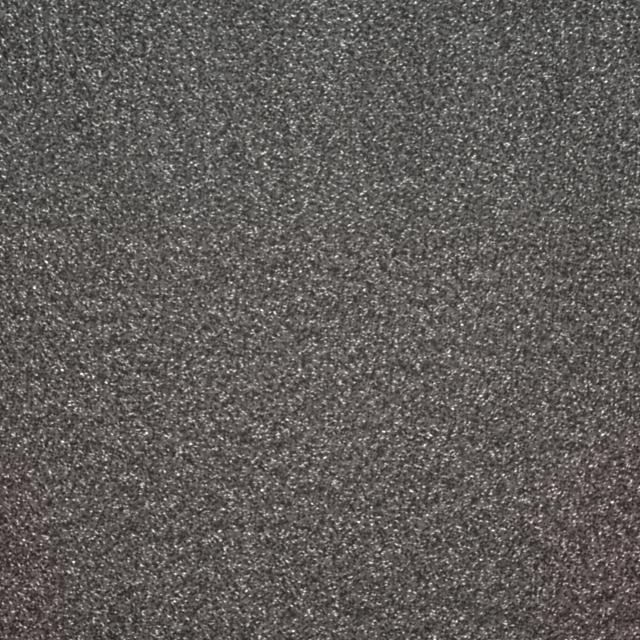
This texture is drawn by a three.js fragment shader. Its source:

```glsl
varying vec2 vUv;

const float GRAIN_CELLS = 300.0;
const float FLAKE_CELLS = 205.0;
const float MOTTLE_CELLS = 16.0;
const float GRAIN_CONTRAST = 0.27;
const float FLAKE_GLOW = 0.52;
const float FLAKE_RARITY = 3.0;
const float MOTTLE_CONTRAST = 0.02;
const vec2 FLAKE_RADII = vec2(0.50, 0.33);
const float FLAKE_TILT = 0.6;
const float TILT_SPREAD = 1.5;
const float GRAIN_ANGLE = 0.55;
const float BASE_LIGHT = 0.324;
const float VIGNETTE = 0.12;
const vec2 LIGHT_CENTRE = vec2(0.52, 0.58);
const vec3 WARM_SHADOW = vec3(0.006, -0.001, -0.007);
const vec3 COOL_TINT = vec3(0.985, 1.0, 0.99);
const vec3 WARM_TINT = vec3(1.025, 0.985, 0.97);
const vec3 PLUM_TINT = vec3(1.05, 0.95, 0.96);
const float FLAKE_HUE = 0.12;

float hash(vec2 p) {
  return fract(sin(dot(p, vec2(127.1, 311.7))) * 43758.5453);
}

mat2 rotation(float angle) {
  float c = cos(angle);
  float s = sin(angle);
  return mat2(c, -s, s, c);
}

float valueNoise(vec2 p) {
  vec2 cell = floor(p);
  vec2 f = fract(p);
  f = f * f * (3.0 - 2.0 * f);
  float low = mix(hash(cell), hash(cell + vec2(1.0, 0.0)), f.x);
  float high = mix(hash(cell + vec2(0.0, 1.0)), hash(cell + vec2(1.0)), f.x);
  return mix(low, high, f.y);
}

// Soft elongated flakes, one per cell, mostly dim and seldom bright
vec3 flakes(vec2 uv) {
  vec2 p = uv * FLAKE_CELLS;
  vec2 cell = floor(p);
  float lean = mix(-FLAKE_TILT, FLAKE_TILT, uv.x);
  vec3 glow = vec3(0.0);
  for (int y = -1; y <= 1; y++) {
    for (int x = -1; x <= 1; x++) {
      vec2 id = cell + vec2(float(x), float(y));
      vec2 centre = id + vec2(hash(id + 17.3), hash(id + 41.9));
      float angle = lean + (hash(id + 73.1) - 0.5) * TILT_SPREAD;
      vec2 q = rotation(angle) * (p - centre) / FLAKE_RADII;
      float shine = pow(hash(id + 5.7), FLAKE_RARITY);
      float hue = (hash(id + 91.3) - 0.5) * FLAKE_HUE;
      glow += vec3(1.0 + hue, 1.0, 1.0 - hue) * shine * exp(-dot(q, q));
    }
  }
  return glow * FLAKE_GLOW;
}

// Cool at the top, warmer below, plum in the lower corners
vec3 sheen(vec2 uv) {
  vec3 tint = mix(WARM_TINT, COOL_TINT, smoothstep(0.25, 1.0, uv.y));
  float side = smoothstep(0.25, 0.55, abs(uv.x - 0.48));
  float low = 1.0 - smoothstep(0.05, 0.5, uv.y);
  return mix(tint, PLUM_TINT, side * low);
}

void main() {
  // Broad light and faint mottling
  vec2 offset = vUv - LIGHT_CENTRE;
  float light = BASE_LIGHT - VIGNETTE * dot(offset, offset);
  light += (valueNoise(vUv * MOTTLE_CELLS) - 0.5) * MOTTLE_CONTRAST;

  // Fine grain on a turned grid
  vec2 grainPos = rotation(GRAIN_ANGLE) * vUv * GRAIN_CELLS;
  light += (valueNoise(grainPos) - 0.5) * GRAIN_CONTRAST;

  vec3 color = (vec3(light) + flakes(vUv)) * sheen(vUv) + WARM_SHADOW;
  gl_FragColor = vec4(clamp(color, 0.0, 1.0), 1.0);
}
```
